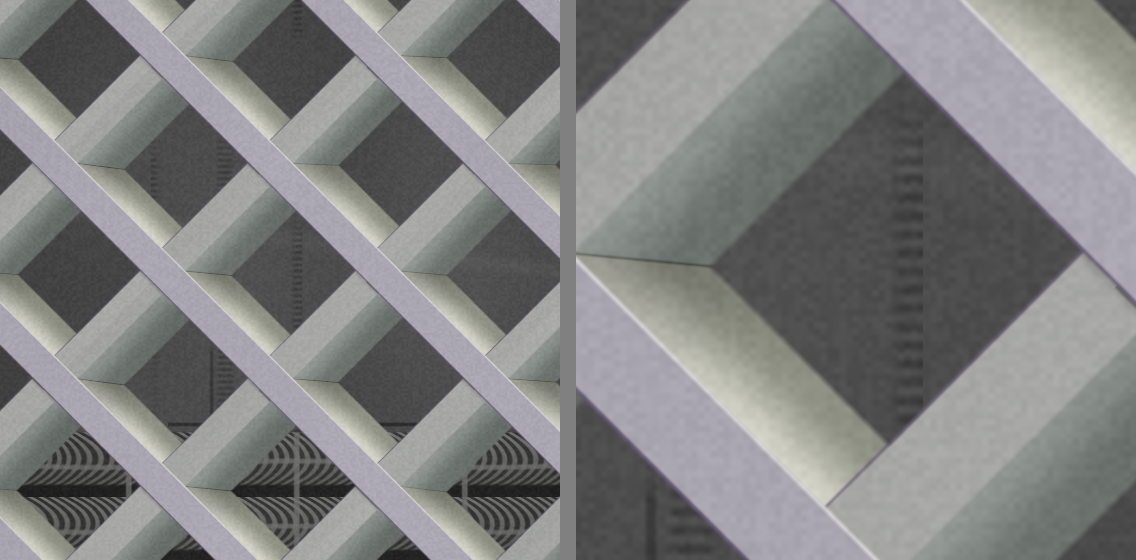
Left: the whole. Right: its middle third, enlarged.
Reproduce this pattern procedurally as a WebGL 1 fragment shader.

```glsl
precision highp float;
// Diagonal lattice of deep painted slats in front of a dark room with coiled pipes.

uniform vec2 u_resolution;

const float PERIOD = 0.3846;      // lattice step along x and along y
const vec2 PHASE = vec2(-0.1536, 0.349);
const float BAR = 0.078;          // width of the long front slats
const float CROSS = 0.081;        // width of the cross slats
const vec2 DEPTH = vec2(0.077, 0.090); // visible side faces: bar, cross
const float SOFTNESS = 0.0022;
const float GRAIN = 0.045;
const float COIL_TOP = 0.772;
const float COIL_ROW = 0.116;
const float RIB_STEP = 0.0185;

const vec3 BAR_COLOR = vec3(0.665, 0.650, 0.695);
const vec3 CROSS_COLOR = vec3(0.655, 0.660, 0.650);
const vec3 LIT_SIDE = vec3(0.81, 0.81, 0.765);
const vec3 DIM_SIDE = vec3(0.53, 0.54, 0.49);
const vec3 UNDER_NEAR = vec3(0.565, 0.590, 0.575);
const vec3 UNDER_FAR = vec3(0.425, 0.450, 0.435);
const vec3 ROOM = vec3(0.292, 0.288, 0.290);
const vec3 FRINGE = vec3(0.37, 0.31, 0.43);
const vec3 HIGHLIGHT = vec3(0.86, 0.86, 0.85);

float hash(vec2 p) {
  return fract(sin(dot(p, vec2(127.1, 311.7))) * 43758.5453);
}

float noise(vec2 p) {
  vec2 i = floor(p), f = fract(p);
  f = f * f * (3.0 - 2.0 * f);
  return mix(mix(hash(i), hash(i + vec2(1.0, 0.0)), f.x),
             mix(hash(i + vec2(0.0, 1.0)), hash(i + 1.0), f.x), f.y);
}

// Coverage of the region where the signed distance is negative
float fill(float dist, float soft) {
  return 1.0 - smoothstep(-soft, soft, dist);
}

float stroke(float dist, float halfWidth, float soft) {
  return fill(abs(dist) - halfWidth, soft);
}

// Rows of ribbed pipe with thin struts across them
vec3 coils(vec2 p, float soft) {
  float y = (p.y - COIL_TOP) / COIL_ROW;
  float row = floor(y);
  float t = fract(y) / 0.82;
  float bulge = 0.045 * (t - 0.5) * (t - 0.5) * 4.0;
  float wobble = 0.008 * noise(p * 14.0);
  float rib = 0.5 + 0.5 * cos(6.28318 * (p.x + bulge + wobble + row * 0.007) / RIB_STEP);
  float shade = 0.20 + 0.25 * smoothstep(0.15, 0.9, rib) * (1.0 - 0.45 * t);
  shade = mix(shade, 0.13, smoothstep(0.95, 1.02, t));
  float strut = stroke(t - 0.6 - 0.06 * sin(p.x * 9.0), 0.045, 0.03);
  strut = max(strut, stroke(mod(p.x - 0.53 + 0.15, 0.3) - 0.15, 0.005, soft));
  shade = mix(shade, 0.43, strut * 0.8);
  return vec3(shade) * vec3(1.0, 1.01, 0.99);
}

vec3 room(vec2 p, float soft) {
  vec3 color = ROOM + 0.07 * (noise(p * vec2(5.0, 4.0)) - 0.5);
  // Faint ribbed hoses and panel joints on the back wall
  float hose = stroke(mod(p.x - 0.335, 0.135) - 0.0675, 0.014, 0.006);
  hose *= step(0.27, p.x) * step(p.x, 0.54) * smoothstep(0.35, 0.65, noise(p * 6.0 + 3.0));
  color -= hose * (0.03 + 0.035 * cos(p.y * 6.28318 / 0.011));
  color -= 0.08 * stroke(p.x - 0.378, 0.003, soft) * smoothstep(0.6, 0.64, p.y);
  color += 0.025 * stroke(p.y - 0.45 - 0.12 * (p.x - 0.7), 0.012, 0.012);
  color -= 0.12 * stroke(p.y - COIL_TOP + 0.014, 0.003, soft) * step(0.3, p.x);
  return mix(color, coils(p, soft), smoothstep(-soft, soft, p.y - COIL_TOP));
}

void main() {
  vec2 p = gl_FragCoord.xy / u_resolution;
  p.y = 1.0 - p.y;
  float soft = max(SOFTNESS, 1.0 / min(u_resolution.x, u_resolution.y));

  // Lattice coordinates; cells are cut along the middle of the slats
  vec2 halfSlat = vec2(-BAR, CROSS) * 0.5;
  vec2 q = vec2(p.x - p.y, p.x + p.y) - PHASE - halfSlat;
  vec2 cell = floor(q / PERIOD);
  vec2 l = mod(q, PERIOD) + halfSlat;
  float a = l.x, b = l.y;
  float barEnd = PERIOD - BAR;
  float tone = hash(cell) - 0.5;
  vec2 depth = DEPTH * (1.0 + 0.12 * vec2(tone, hash(cell + 7.0) - 0.5));

  // Two side faces meeting in a mitred corner
  float u = a / depth.x;
  float v = (b - CROSS) / depth.y;
  float along = clamp((b - CROSS) / (PERIOD - CROSS), 0.0, 1.0);
  vec3 side = mix(LIT_SIDE, DIM_SIDE, smoothstep(-0.1, 0.85, u));
  side *= mix(0.78, 1.04, smoothstep(0.0, 0.7, along));
  vec3 under = mix(UNDER_NEAR, UNDER_FAR, smoothstep(0.0, 0.75, v));
  under *= 1.0 - 0.07 * smoothstep(0.0, barEnd, a);
  vec3 faces = mix(under, side, fill((u - v) * 0.06, soft));
  faces -= (0.12 + 0.14 * hash(cell + 2.0)) * stroke((u - v) * 0.06, 0.0006, soft);

  vec3 color = room(p, soft);
  color = mix(color, faces, fill(min(a - depth.x, b - CROSS - depth.y), soft * 1.5));

  // Cross slats, darker where they tuck under the long slats
  float crossDist = min(b - CROSS, PERIOD - b);
  vec3 crossFace = CROSS_COLOR + 0.03 * tone;
  crossFace *= 1.0 - 0.14 * smoothstep(barEnd - 0.012, barEnd, a);
  color = mix(color, crossFace, fill(crossDist, soft * 1.3));
  color = mix(color, FRINGE, 0.75 * stroke(b - PERIOD + 0.001, 0.001, soft));

  // Long slats: lit upper edge, violet lower edge, uneven joints
  float barDist = min(a, barEnd - a);
  color = mix(color, BAR_COLOR + 0.02 * (noise(p * 8.0) - 0.5), fill(barDist, soft));
  color = mix(color, HIGHLIGHT, 0.85 * stroke(a + 0.001, 0.0016, soft));
  color = mix(color, FRINGE, 0.8 * stroke(a - barEnd, 0.0014, soft));
  float joint = fill(crossDist, soft) * step(0.45, hash(cell + 11.0));
  color = mix(color, vec3(0.30), 0.7 * joint * stroke(a - barEnd + 0.002, 0.001, soft));

  // Film grain and slow lighting drift
  color += GRAIN * (noise(p * 260.0) - 0.5) + 0.025 * (noise(p * 3.0) - 0.5);
  gl_FragColor = vec4(clamp(color, 0.0, 1.0), 1.0);
}
```
